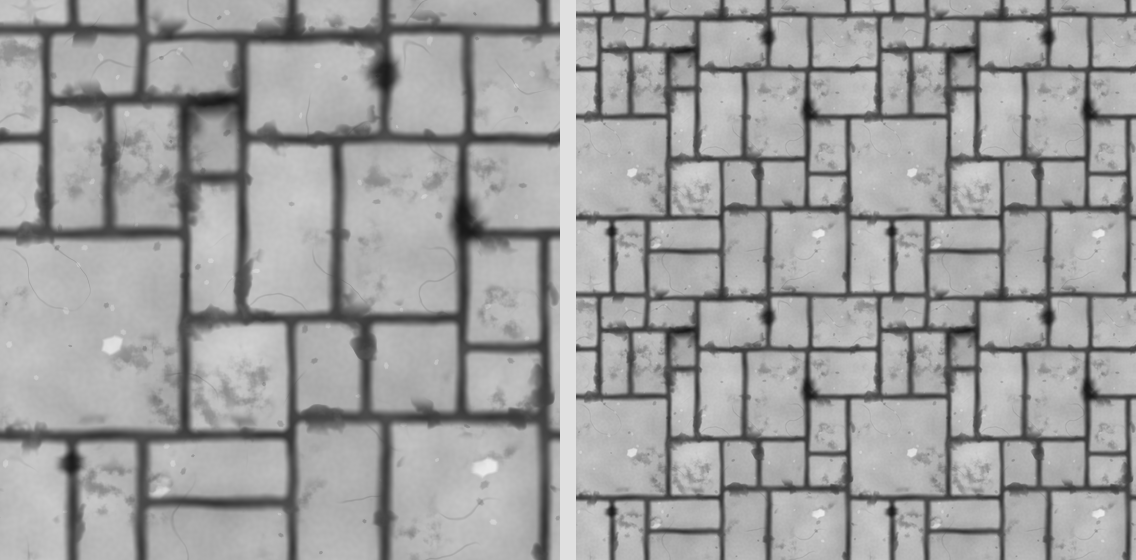
Left, the tile; right, the same tile 2 across and 2 down.
Give the GLSL for this texture, as a WebGL 2 fragment shader.

```glsl
#version 300 es
precision highp float;
// Weathered ashlar masonry as a soft grey relief: a wrapping pinwheel of
// jittered rectangles, some cut in two, gives each stone its edge depth;
// wrapped gradient noise then adds eroded joints, stains, cracks and chips.

uniform vec2 u_resolution;
out vec4 fragColor;

const float GRID = 4.0;     // stones per side before cutting, must be even
const float JITTER = 0.34;  // joint offset in grid units

vec3 hash3(vec2 cell, float period, float seed) {
  uvec3 v = uvec3(mod(cell + 0.5, period), seed);
  v = v * 1664525u + 1013904223u;
  v.x += v.y * v.z; v.y += v.z * v.x; v.z += v.x * v.y;
  v ^= v >> 16u;
  v.x += v.y * v.z; v.y += v.z * v.x; v.z += v.x * v.y;
  return vec3(v >> 8u) * exp2(-24.0);
}

float cornerSlope(vec2 cell, vec2 offset, float period, float seed) {
  float angle = 6.2832 * hash3(cell, period, seed).x;
  return dot(vec2(cos(angle), sin(angle)), offset);
}

// Gradient noise that wraps over the unit square
float gradientNoise(vec2 p, float freq, float seed) {
  vec2 x = p * freq, i = floor(x), f = x - i;
  vec2 u = f * f * f * (f * (f * 6.0 - 15.0) + 10.0);
  vec2 e = vec2(1.0, 0.0);
  float low = mix(cornerSlope(i, f, freq, seed),
                  cornerSlope(i + e, f - e, freq, seed), u.x);
  float high = mix(cornerSlope(i + e.yx, f - e.yx, freq, seed),
                   cornerSlope(i + 1.0, f - 1.0, freq, seed), u.x);
  return mix(low, high, u.y);
}

float fbm(vec2 p, float freq, float seed) {
  float sum = 0.0, gain = 1.0;
  for (int k = 0; k < 4; k++) {
    sum += gain * gradientNoise(p, freq, seed + float(k));
    freq *= 2.0;
    gain *= 0.5;
  }
  return sum;
}

vec2 jointAt(vec2 node) {
  return node + JITTER * (2.0 * hash3(node, GRID, 3.0).xy - 1.0);
}

// Pinwheel rectangle as (left, bottom, right, top) in grid units
vec4 stoneRect(vec2 c) {
  vec2 a = jointAt(c), b = jointAt(c + vec2(1, 0));
  vec2 d = jointAt(c + vec2(0, 1)), e = jointAt(c + 1.0);
  bool even = mod(c.x + c.y, 2.0) < 0.5;
  return even ? vec4(d.x, a.y, b.x, e.y) : vec4(a.x, b.y, e.x, d.y);
}

// Cuts some long stones across and keeps the part that holds x
vec4 cutRect(vec4 r, vec2 x, vec3 h) {
  vec2 size = r.zw - r.xy;
  if (h.x > 0.55 || max(size.x, size.y) < 0.85) return r;
  int axis = size.x > size.y ? 0 : 1;
  float cut = r[axis] + size[axis] * mix(0.32, 0.68, h.y);
  if (x[axis] < cut) r[axis + 2] = cut;
  else r[axis] = cut;
  return r;
}

// Rectangle of the stone that holds x
vec4 findStone(vec2 x) {
  vec4 found = vec4(floor(x), floor(x) + 1.0);
  for (int k = 0; k < 9; k++) {
    vec2 c = floor(x) + vec2(k % 3, k / 3) - 1.0;
    vec4 r = stoneRect(c);
    if (all(greaterThanEqual(x, r.xy)) && all(lessThan(x, r.zw)))
      found = cutRect(r, x, hash3(c, GRID, 5.0));
  }
  return found;
}

float roundedDepth(vec2 p, vec2 halfSize, float radius) {
  vec2 q = abs(p) - halfSize + radius;
  return radius - length(max(q, 0.0)) - min(max(q.x, q.y), 0.0);
}

// Coverage of randomly turned angular flakes
float flakes(vec2 p, float cells, float chance, float radius, float soft, float seed) {
  vec2 x = p * cells;
  float cover = 0.0;
  for (int k = 0; k < 9; k++) {
    vec2 c = floor(x) + vec2(k % 3, k / 3) - 1.0;
    vec3 h = hash3(c, cells, seed);
    if (h.z > chance) continue;
    float turn = h.x * 40.0, size = radius * mix(0.45, 1.0, h.z / chance);
    vec2 d = abs(mat2(cos(turn), sin(turn), -sin(turn), cos(turn)) * (x - c - h.xy)) / cells;
    float edge = max(d.x * 1.35, d.x * 0.6 + d.y) / size;
    cover = max(cover, 1.0 - smoothstep(1.0 - soft, 1.0 + soft, edge));
  }
  return cover;
}

void main() {
  vec2 uv = gl_FragCoord.xy / u_resolution;
  vec2 wobble = vec2(fbm(uv, 8.0, 11.0), fbm(uv, 8.0, 21.0));
  vec2 p = uv + 0.005 * wobble;
  vec2 ragged = uv + 0.016 * wobble;

  // Stone under this point and depth from its edge
  vec4 rect = findStone(p * GRID) / GRID;
  vec2 local = p - 0.5 * (rect.xy + rect.zw), halfSize = 0.5 * (rect.zw - rect.xy);
  float depth = max(roundedDepth(local, halfSize, 0.02), 0.0);
  vec3 stone = hash3(floor(mod(rect.xy + rect.zw + 1e-4, 2.0) * 500.0), 1000.0, 7.0);

  // Stone face: tone, tilt, clouds and grainy stains
  float face = 0.722 + 0.06 * (stone.x - 0.5) + 0.25 * dot(local, stone.yz - 0.5);
  face += 0.085 * fbm(uv, 6.0, 31.0) + 0.02 * gradientNoise(uv, 96.0, 37.0);
  float grain = smoothstep(-0.2, 0.5, fbm(uv, 26.0, 41.0));
  face -= 0.2 * grain * smoothstep(0.08, 0.5, fbm(ragged, 5.0, 51.0));

  // Hairline cracks, bright chips and small specks
  float crack = 1.0 - smoothstep(0.0, 0.03, abs(gradientNoise(ragged, 9.0, 61.0)));
  face -= 0.07 * crack * smoothstep(0.05, 0.3, gradientNoise(uv, 7.0, 65.0));
  face += 0.17 * flakes(ragged, 5.0, 0.2, 0.03, 0.25, 71.0);
  face += 0.07 * flakes(ragged, 22.0, 0.12, 0.007, 0.35, 73.0);
  face -= 0.12 * flakes(ragged, 17.0, 0.14, 0.007, 0.4, 75.0);

  // Worn joints: broken edges, soft shoulders and deep pits
  float broken = smoothstep(0.22, 0.5, fbm(ragged, 10.0, 81.0));
  float width = 0.018 + 0.007 * gradientNoise(uv, 7.0, 85.0) + 0.024 * broken;
  float cover = smoothstep(0.0, width, depth);
  float bed = 0.26 + 0.1 * fbm(uv, 9.0, 91.0) + 0.08 * broken * grain;
  float shade = mix(bed, face - 0.08 * exp(-depth / 0.014), cover);
  float pit = flakes(ragged, 5.0, 0.35, 0.05, 0.5, 95.0) * (1.0 - smoothstep(0.008, 0.045, depth));
  shade *= 1.0 - 0.62 * pit;

  fragColor = vec4(vec3(clamp(shade, 0.0, 1.0)), 1.0);
}
```
